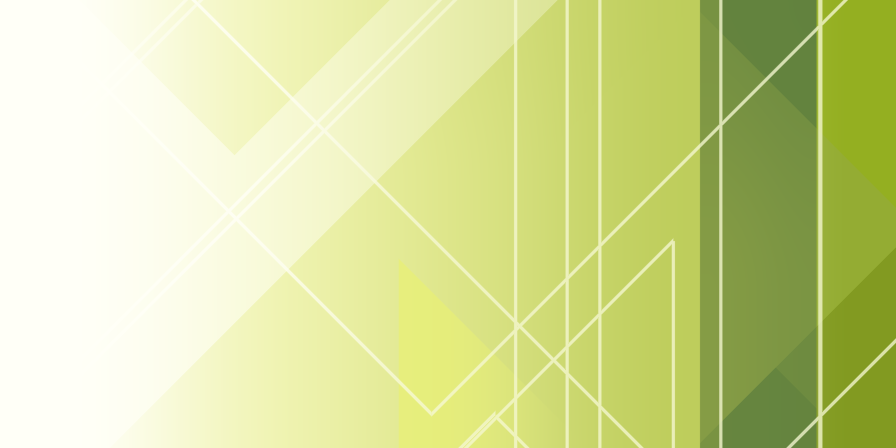
Reproduce this background procedurally as a WebGL 1 fragment shader.

```glsl
precision highp float;
uniform vec2 u_resolution;

#define WHITE vec3(1.0, 1.0, 0.97)
#define CREAM vec3(0.94, 0.955, 0.70)
#define LIME vec3(0.875, 0.905, 0.55)
#define LEAF vec3(0.745, 0.805, 0.36)
#define OLIVE vec3(0.55, 0.645, 0.14)
#define FOREST vec3(0.37, 0.50, 0.24)
#define MOSS vec3(0.52, 0.61, 0.27)
#define LINE_COLOR vec3(0.96, 0.97, 0.82)
#define LINE_ALPHA 0.78
#define LINE_HALF 0.0036

float pixel;

// Soft step: 1 where value is above edge
float above(float edge, float value) {
  return smoothstep(-pixel, pixel, value - edge);
}

float between(float low, float high, float value) {
  return above(low, value) * above(high, -value + 2.0 * high) * (1.0 - above(high, value));
}

// Stroke where value is zero; scale corrects for diagonal coordinates
float stroke(float value, float scale) {
  float d = abs(value) * scale;
  return 1.0 - smoothstep(LINE_HALF - pixel, LINE_HALF + pixel, d);
}

float upright(float x) { return stroke(x, 1.0); }
float diagonal(float value) { return stroke(value, 0.7071); }

// Horizontal run from white to olive
vec3 backdrop(float x) {
  vec3 c = mix(WHITE, CREAM, smoothstep(0.12, 0.68, x));
  c = mix(c, LIME, smoothstep(0.55, 1.05, x));
  c = mix(c, LEAF, smoothstep(0.9, 1.56, x));
  return mix(c, OLIVE, smoothstep(1.55, 1.9, x));
}

void main() {
  vec2 p = gl_FragCoord.xy / u_resolution.y;
  pixel = 0.75 / u_resolution.y;
  float rise = p.x - p.y;   // constant along rising diagonals
  float fall = p.x + p.y;   // constant along falling diagonals
  vec3 color = backdrop(p.x);

  // Pale diagonal band, cut by a warmer diamond at the top
  float diamond = (1.0 - above(-0.13, rise)) * above(1.177, fall);
  float pale = (1.0 - above(0.245, rise)) * (1.0 - 0.85 * diamond);
  color = mix(color, WHITE, pale * mix(0.65, 0.28, smoothstep(0.2, 1.2, p.x)));
  float outerBand = between(0.245, 0.56, rise) * smoothstep(0.6, 1.0, p.y);
  color = mix(color, LEAF, 0.12 * outerBand);

  // Yellow triangle rising from the lower edge
  float triangle = above(0.89, p.x) * (1.0 - above(1.3125, fall));
  vec3 yellow = vec3(0.91, 0.94, 0.46);
  color = mix(color, yellow, triangle * 0.75 * (1.0 - smoothstep(0.95, 1.3, p.x)));

  // Dark column with a lighter diamond across it
  float upper = above(2.536, fall);
  float lower = above(1.552, rise);
  float corner = 1.0 - above(1.911, fall);
  float column = between(1.5625, 1.823, p.x);
  vec3 shade = mix(MOSS, FOREST, 0.25 * smoothstep(1.58, 1.82, p.x));
  shade = mix(shade, FOREST, upper * 0.75);
  shade = mix(shade, FOREST, lower * 0.45);
  shade = mix(shade, FOREST, lower * corner * 0.6);
  shade = mix(shade, FOREST, 0.45 * smoothstep(0.35, 1.0, p.y));
  shade = mix(shade, MOSS, 0.6 * (1.0 - above(1.609, p.x)));
  color = mix(color, shade, column);

  // Facets on the right edge
  float edge = above(1.823, p.x);
  color += edge * upper * vec3(0.03, 0.04, -0.01);
  color += edge * (1.0 - upper) * (1.0 - lower) * vec3(0.03, 0.03, 0.06);
  color -= edge * lower * vec3(0.04, 0.04, 0.01);

  // Upright lines
  float lines = max(upright(p.x - 1.151), upright(p.x - 1.266));
  lines = max(lines, max(upright(p.x - 1.339), upright(p.x - 1.609)));
  lines = max(lines, stroke(p.x - 1.831, 0.75));
  lines = max(lines, upright(p.x - 1.503) * (1.0 - above(0.462, p.y)));

  // Long diagonals, with a valley and a peak
  float valley = above(0.964, p.x);
  lines = max(lines, diagonal(fall - 1.432));
  lines = max(lines, diagonal(fall - 1.039) * (1.0 - valley));
  lines = max(lines, diagonal(rise - 0.888) * valley);
  lines = max(lines, diagonal(rise - 1.04) * (1.0 - above(1.503, p.x)));
  lines = max(lines, diagonal(rise - 1.76));

  // Small chevron at the lower edge
  float tip = above(1.106, p.x);
  lines = max(lines, diagonal(rise - 1.028) * (1.0 - tip));
  lines = max(lines, diagonal(fall - 1.177) * tip * (1.0 - above(0.08, p.y)));

  // Paired diagonals on the left
  for (int i = 0; i < 2; i++) {
    float offset = 0.034 * float(i);
    lines = max(lines, diagonal(rise + 0.018 - offset));
    lines = max(lines, 0.7 * diagonal(rise + 0.585 - offset));
  }

  color = mix(color, mix(WHITE, LINE_COLOR, smoothstep(0.5, 1.1, p.x)), lines * LINE_ALPHA);
  gl_FragColor = vec4(clamp(color, 0.0, 1.0), 1.0);
}
```
